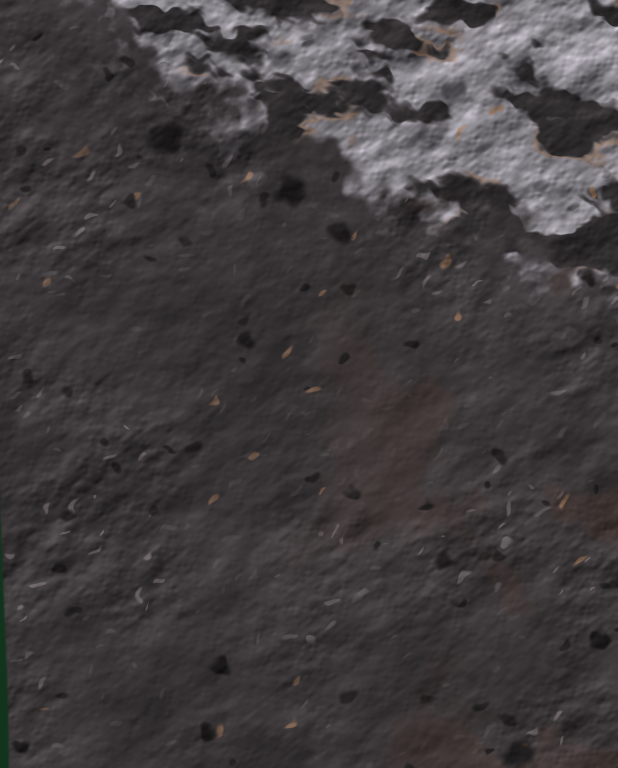
This texture is drawn by a Shadertoy shader. Its source:

```glsl
// Dark pitted volcanic rock with a pale, hollowed crust across the upper right.

const vec3 ROCK_TINT = vec3(1.04, 0.97, 1.00);
const vec3 CRUST_TINT = vec3(1.00, 0.975, 1.025);
const vec3 OCHRE = vec3(0.56, 0.42, 0.32);
const vec3 RUST = vec3(0.30, 0.21, 0.17);
const vec3 MOSS = vec3(0.07, 0.20, 0.11);
const float ROCK_TONE = 0.216;
const float CRUST_TONE = 0.50;
const float HOLLOW_TONE = 0.15;
const float PIT_TONE = 0.095;
const float ROCK_RELIEF = 0.60;
const float CRUST_RELIEF = 1.9;
const float RELIEF_SCALE = 24.0;
const vec2 LIGHT_STEP = vec2(-0.0022, 0.0034);

vec2 hash2(vec2 p) {
    vec3 q = fract(p.xyx * vec3(0.1031, 0.1030, 0.0973));
    q += dot(q, q.yzx + 33.33);
    return fract((q.xx + q.yz) * q.zy);
}

mat2 rotation(float a) {
    return mat2(cos(a), -sin(a), sin(a), cos(a));
}

float noise(vec2 p) {
    vec2 i = floor(p), f = fract(p);
    f = f * f * (3.0 - 2.0 * f);
    float low = mix(hash2(i).x, hash2(i + vec2(1, 0)).x, f.x);
    float high = mix(hash2(i + vec2(0, 1)).x, hash2(i + vec2(1, 1)).x, f.x);
    return mix(low, high, f.y);
}

float fbm(vec2 p) {
    float sum = 0.0, amplitude = 0.533;
    for (int i = 0; i < 4; i++) {
        sum += amplitude * noise(p);
        p = rotation(0.6) * p * 2.0 + 17.3;
        amplitude *= 0.5;
    }
    return sum;
}

// Surface height, drawn out along the rising diagonal
float surface(vec2 p) {
    return fbm(rotation(0.5) * p * RELIEF_SCALE * vec2(0.8, 1.15) + 40.0);
}

// Scattered soft ellipses; size is in cells, share is the filled fraction of cells
float spots(vec2 p, float cells, float share, vec2 size, float tilt, float seed) {
    vec2 q = p * cells, cell = floor(q);
    float mask = 0.0;
    for (int j = -1; j <= 1; j++)
    for (int i = -1; i <= 1; i++) {
        vec2 c = cell + vec2(i, j);
        vec2 centre = hash2(c + seed), trait = hash2(c + seed + 57.0);
        float radius = mix(0.45, 1.0, fract(trait.x * 37.0));
        vec2 d = rotation(tilt + trait.y - 0.5) * (q - c - centre) / (size * radius);
        mask = max(mask, step(trait.x, share) * (1.0 - smoothstep(0.5, 1.2, length(d))));
    }
    return mask;
}

void mainImage(out vec4 fragColor, in vec2 fragCoord) {
    vec2 p = fragCoord / iResolution.y;
    vec2 wobble = vec2(noise(p * 70.0), noise(p * 70.0 + 31.0)) - 0.5;
    vec2 w = p + 0.012 * wobble;
    float relief = surface(p) - surface(p + LIGHT_STEP);
    float patches = fbm(p * 7.0 + 5.0);
    float rough = smoothstep(0.35, 0.65, patches);

    // Base rock: mottling, directional relief and pale chips
    float tone = ROCK_TONE + 0.11 * (fbm(p * 11.0 + 90.0) - 0.5);
    tone += relief * ROCK_RELIEF * mix(0.65, 1.35, rough);
    float chips = spots(w, 38.0, 0.22, vec2(0.40, 0.15), 0.6, 11.0);
    tone += chips * mix(0.04, 0.15, rough);
    vec3 color = tone * ROCK_TINT;
    float rust = smoothstep(0.55, 0.72, fbm(p * 9.0 + 61.0));
    color = mix(color, RUST, 0.3 * rust * smoothstep(0.1, 0.7, p.x));

    // Pale crust above a ragged sloping edge
    float edge = p.y - (1.06 - 0.74 * p.x + 0.26 * p.x * p.x);
    edge += 0.15 * (fbm(p * 8.0 + 23.0) - 0.5) + 0.05 * (noise(p * 60.0) - 0.5);
    float crust = smoothstep(-0.012, 0.028, edge);
    float dust = smoothstep(-0.16, 0.03, edge) * smoothstep(0.55, 0.70, fbm(p * 30.0));
    float crustTone = CRUST_TONE + relief * CRUST_RELIEF + 0.22 * (fbm(p * 18.0) - 0.5);
    vec3 crustColor = max(crustTone, 0.14) * CRUST_TINT;

    // Long shadowed hollows in the crust, with ochre rims
    vec2 along = rotation(-0.22) * w * vec2(11.0, 22.0);
    float hollowField = fbm(along + 3.0);
    float hollow = smoothstep(0.54, 0.63, hollowField);
    float rim = smoothstep(0.48, 0.55, hollowField) * (1.0 - hollow);
    rim *= smoothstep(0.52, 0.66, noise(p * 16.0 + 8.0));
    crustColor = mix(crustColor, OCHRE, 0.55 * rim);
    crustColor = mix(crustColor, (HOLLOW_TONE + relief * 0.5) * ROCK_TINT, 0.95 * hollow);
    color = mix(color, crustColor, max(crust, 0.35 * dust));

    // Ochre grains, denser on the right
    float grains = spots(w, 19.0, 0.09, vec2(0.24, 0.11), 0.7, 83.0);
    color = mix(color, OCHRE * (1.0 + 3.0 * relief), grains * mix(0.45, 0.85, p.x));

    // Round gas pits, large and small
    float pits = spots(w, 8.0, 0.24, vec2(0.20, 0.17), 0.2, 29.0);
    pits = max(pits, 0.8 * spots(w, 20.0, 0.20, vec2(0.25, 0.17), 0.3, 47.0));
    vec3 pitColor = (PIT_TONE + 0.35 * relief) * ROCK_TINT;
    color = mix(color, pitColor, 0.92 * pits * (1.0 - 0.6 * crust));

    // Mossy sliver along the lower left side
    float mossWidth = 0.012 * (1.0 - smoothstep(0.0, 0.42, p.y));
    float moss = 1.0 - smoothstep(mossWidth - 0.003, mossWidth + 0.002, p.x);
    color = mix(color, MOSS, moss * (1.0 - smoothstep(0.30, 0.42, p.y)));

    fragColor = vec4(clamp(color, 0.0, 1.0), 1.0);
}
```
